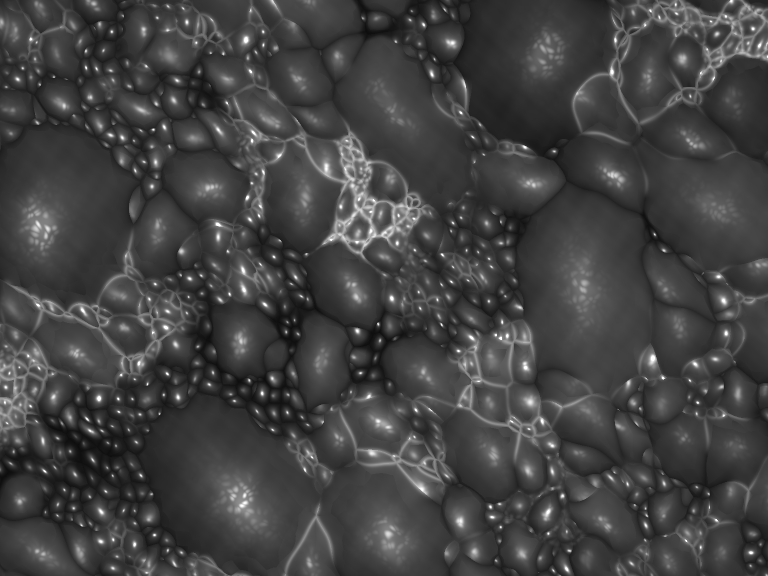
Give the GLSL for this texture, as a Shadertoy shader.

```glsl
// Wet grey foam: crowded leaning bubbles of many sizes with soft glare, glints and lit seams.

vec4 hash4(vec2 p) {
    vec4 h = fract(p.xyxy * vec4(0.1031, 0.1030, 0.0973, 0.1099));
    h += dot(h, h.wzxy + 33.33);
    return fract((h.xxyz + h.yzzw) * h.zywx);
}

// Layered sines, roughly -1 to 1
float waves(vec2 p) {
    float sum = sin(p.x + 1.7 * sin(p.y * 0.8)) + sin(p.y * 1.3 - p.x * 0.6 + 2.0);
    return 0.4 * sum + 0.2 * sin(p.x * 2.3 + p.y * 1.9 + 1.0);
}

// Cellular noise: distance to the nearest scattered point
float cellular(vec2 p) {
    vec2 id = floor(p);
    float nearest = 2.0;
    for (int y = -1; y <= 1; y++)
    for (int x = -1; x <= 1; x++) {
        vec2 cell = id + vec2(x, y);
        nearest = min(nearest, length(cell + hash4(cell + 71.0).xy - p));
    }
    return nearest;
}

float foam(vec2 p) {
    vec2 pos = p;
    p += 0.009 * sin(p.yx * vec2(23.0, 19.0) + vec2(1.0, 4.0));
    p += 0.0025 * sin(p.yx * vec2(71.0, 83.0));

    // Highest dome at this point, and the runner-up for the seam
    float top = -9.0, below = -9.0, size = 0.1;
    vec2 topSlope = vec2(0), belowSlope = vec2(0), local = vec2(0);
    vec4 traits = vec4(0);
    float pitch = 0.28;
    for (int layer = 0; layer < 5; layer++) {
        float depth = float(layer);
        vec2 id = floor(p / pitch);
        for (int y = -1; y <= 1; y++)
        for (int x = -1; x <= 1; x++) {
            vec2 cell = id + vec2(x, y);
            vec4 rnd = hash4(cell + 37.0 * depth + 11.0);
            vec4 look = hash4(cell + 19.0 * depth + 153.0);
            float share = 0.40 + 0.09 * depth + 0.22 * waves(cell * pitch * 5.0 + depth);
            if (layer < 4 && rnd.w > share) continue;
            vec2 center = (cell + 0.15 + 0.7 * rnd.xy) * pitch;
            float radius = pitch * mix(0.40, 0.61, rnd.z);
            float stretch = 1.05 + look.x * mix(0.42, 0.2, depth / 4.0);
            float angle = -1.0 + 1.3 * (look.y - 0.5);
            vec2 axis = vec2(cos(angle), sin(angle));
            vec2 side = vec2(-axis.y, axis.x);
            vec2 radii = radius * vec2(stretch, 1.0 / stretch);
            vec2 q = vec2(dot(p - center, axis), dot(p - center, side)) / radii;
            float height = radius * (1.0 - dot(q, q));
            vec2 k = -2.0 * radius * q / radii;
            vec2 slope = axis * k.x + side * k.y;
            if (height > top) {
                below = top; belowSlope = topSlope;
                top = height; topSlope = slope;
                local = q; traits = look; size = radius;
            } else if (height > below) {
                below = height; belowSlope = slope;
            }
        }
        pitch *= 0.56;
    }

    // Dull body, slightly brighter on the upper right, with faint wrinkles
    float dome = clamp(1.0 - dot(local, local), 0.0, 1.0);
    vec3 normal = normalize(vec3(-topSlope, 1.4));
    float grey = mix(0.185, 0.23, dome) + 0.05 * (traits.x - 0.5);
    grey += 0.03 * dot(normal.xy, vec2(0.5, 0.8)) + 0.03 * waves(pos * 5.0 + 1.0);
    grey += 0.012 * waves(pos * 40.0) + 0.009 * waves(pos.yx * 120.0);

    // Glare along each bubble, broken into uneven bright flecks
    float tiny = smoothstep(0.07, 0.02, size);
    vec2 off = (local - 0.4 * (traits.zw - 0.5)) * vec2(0.95, 1.2);
    off += 0.07 * vec2(waves(pos * 60.0), waves(pos.yx * 70.0 + 3.0));
    float spread = dot(off, off);
    float strength = mix(0.3, 1.0, traits.z * traits.z) + 0.2 * tiny;
    vec2 skew = pos + 0.006 * vec2(waves(pos * 90.0), waves(pos.yx * 80.0));
    float fleck = smoothstep(0.55, 0.05, cellular(skew * 75.0));
    fleck *= 0.75 + 0.5 * waves(pos * 55.0 + 5.0);
    grey += strength * exp(-4.5 * spread) * (0.20 + 0.04 * fleck);
    grey += strength * exp(-26.0 * spread) * (0.24 + 0.60 * fleck);
    grey += tiny * step(0.5, traits.w) * 0.55 * exp(-50.0 * spread);

    // Seams: thin and pale where lit, dark creases elsewhere
    float seam = (top - below) / max(length(topSlope - belowSlope), 0.3);
    float lit = smoothstep(-0.2, 0.8, waves(pos * 9.0 + 2.0) + 0.7 * waves(pos * 31.0));
    grey *= 1.0 - 0.35 * (1.0 - lit) * exp(-seam / 0.007);
    grey += lit * (0.20 * exp(-pow(seam / 0.0032, 2.0)) + 0.12 * exp(-seam / 0.012));

    // Low pockets are pale film or black hollows
    float hollow = smoothstep(0.022, 0.004, top);
    float film = smoothstep(0.35, 0.8, waves(pos * 6.0 + 4.0));
    grey += hollow * film * (0.16 + 0.25 * fleck);
    float soot = smoothstep(0.2, 0.65, waves(pos * 8.0 - 3.0));
    grey *= 1.0 - 0.5 * hollow * soot * (1.0 - film);

    // Light falls off toward the top and the sides
    vec2 fall = (pos - vec2(0.66, 0.45)) * vec2(0.8, 1.0);
    return grey * (1.08 - 0.5 * dot(fall, fall));
}

void mainImage(out vec4 fragColor, in vec2 fragCoord) {
    // Four samples smooth the seams
    float grey = 0.0;
    for (int i = 0; i < 4; i++) {
        vec2 shift = vec2(i % 2, i / 2) * 0.5 - 0.25;
        grey += 0.25 * foam((fragCoord + shift) / iResolution.y);
    }
    fragColor = vec4(vec3(clamp(grey, 0.0, 1.0)), 1.0);
}
```
